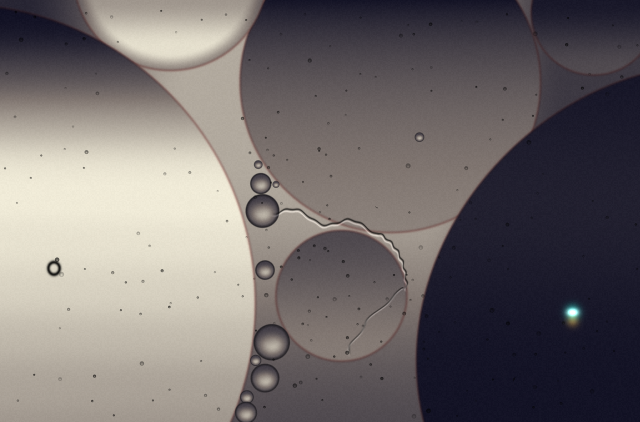
Reproduce this background procedurally as a Shadertoy shader.

```glsl
// Oil drops floating on water: large shaded discs, small bubbles, specks and a thin strand.
#define SOFT 0.0035
#define RIM_WIDTH 0.0035
#define RIM_STRENGTH 0.38
#define SPECK_CELL 0.062
#define SPECK_CHANCE 0.42
#define STRAND_WIDTH 0.0022
#define GRAIN 0.018

const vec3 INK = vec3(0.06, 0.06, 0.135);
const vec3 TAUPE = vec3(0.50, 0.46, 0.44);
const vec3 CREAM = vec3(0.94, 0.92, 0.845);
const vec3 RUST = vec3(0.42, 0.20, 0.20);
const vec2 LENS = vec2(0.809, 0.299);

// Small bubbles: centre and radius
const vec3 BUBBLES[11] = vec3[11](
    vec3(0.622, 0.500, 0.040), vec3(0.618, 0.565, 0.025), vec3(0.628, 0.360, 0.023),
    vec3(0.644, 0.189, 0.043), vec3(0.628, 0.104, 0.034), vec3(0.606, 0.146, 0.013),
    vec3(0.585, 0.059, 0.016), vec3(0.583, 0.022, 0.026), vec3(0.612, 0.610, 0.010),
    vec3(0.654, 0.563, 0.008), vec3(0.994, 0.675, 0.011));

vec3 tone(float v) {
    return mix(mix(INK, TAUPE, clamp(2.0 * v, 0.0, 1.0)), CREAM, clamp(2.0 * v - 1.0, 0.0, 1.0));
}

vec3 hash3(vec2 p) {
    vec3 q = fract(vec3(p.xyx) * vec3(0.1031, 0.1030, 0.0973));
    q += dot(q, q.yzx + 33.33);
    return fract((q.xxy + q.yzz) * q.zyx);
}

float line(float d, float w) { return exp(-d * d / (w * w)); }

// Lays a disc of brightness v over the colour, with a thin warm rim
void layDisc(inout vec3 col, float d, float v) {
    col = mix(col, tone(v), smoothstep(SOFT, -SOFT, d));
    col = mix(col, RUST * (0.3 + col), RIM_STRENGTH * line(d, RIM_WIDTH));
}

void layBubble(inout vec3 col, vec2 p, vec3 b) {
    vec2 h = (p - b.xy) / b.z;
    float r = length(h);
    float v = 0.22 + 0.48 * smoothstep(0.9, -0.5, h.y) * smoothstep(1.1, 0.2, r);
    v += 0.12 * line(length(h - vec2(0.15, -0.1)), 0.5);
    vec3 body = tone(v) * mix(1.0, 0.5, smoothstep(0.78, 1.0, r));
    col = mix(col, body, smoothstep(SOFT * 0.6, -SOFT * 0.6, (r - 1.0) * b.z));
}

// Intensity of the wavy strand: upper ripple, arc beside the lens, tail inside it
float strand(vec2 p) {
    float ripple = 0.5 - 0.19 * (p.x - 0.66) + 0.012 * cos(46.5 * (p.x - 0.70));
    ripple += 0.002 * sin(170.0 * p.x);
    float s = line((p.y - ripple) / 1.15, STRAND_WIDTH)
        * smoothstep(0.64, 0.67, p.x) * smoothstep(0.905, 0.89, p.x);
    vec2 q = p - LENS;
    float a = atan(q.y, q.x);
    float arc = 0.155 + 0.018 * smoothstep(0.0, 0.9, a) + 0.002 * sin(40.0 * a);
    s += line(length(q) - arc, STRAND_WIDTH) * smoothstep(0.08, 0.14, a) * smoothstep(1.08, 1.0, a);
    float t = clamp((p.y - 0.157) / 0.164, 0.0, 1.0);
    float tail = 0.827 + 0.134 * pow(t, 1.6) + 0.005 * sin(95.0 * p.y);
    s += 0.7 * line((p.x - tail) / 1.3, STRAND_WIDTH) * smoothstep(0.0, 0.1, t) * step(t, 0.99);
    return s;
}

// Scattered specks: dark ring with a bright core, one per cell at most
void laySpecks(inout vec3 col, vec2 p, float cell, float chance) {
    vec2 id = floor(p / cell);
    vec3 h = hash3(id + 17.0);
    vec3 k = hash3(id + 71.0);
    float radius = mix(0.0018, 0.0055, k.x * k.x * k.x);
    vec2 q = p - (id + 0.15 + 0.7 * h.xy) * cell;
    float show = step(h.z, chance) * (0.35 + 0.65 * k.y);
    float r = length(q);
    col *= 1.0 - 0.65 * show * smoothstep(radius + 0.002, radius - 0.001, r);
    col += 0.8 * col * show * line(length(q + vec2(0.0, 0.3 * radius)), 0.5 * radius);
}

void mainImage(out vec4 fragColor, in vec2 fragCoord) {
    vec2 p = fragCoord / iResolution.y;

    // Water between the drops
    float water = mix(0.28, 0.72, smoothstep(-0.05, 0.62, p.y));
    water *= 1.0 - 0.72 * smoothstep(1.0, 1.34, p.x);
    water *= mix(1.0, mix(0.15, 1.0, smoothstep(0.05, 0.45, p.x)), smoothstep(0.7, 0.85, p.y));
    vec3 col = tone(water);

    // Upper right and upper middle drops
    layDisc(col, length(p - vec2(1.407, 0.970)) - 0.148, 0.04 + 0.25 * smoothstep(1.0, 0.83, p.y));
    float upper = 0.02 + 0.60 * (1.0 - exp(-4.0 * max(1.0 - p.y, 0.0)));
    layDisc(col, length(p - vec2(0.925, 0.805)) - 0.356, upper);

    // Dark drop on the right, slightly flattened along its diagonal
    vec2 q = p - vec2(1.624, 0.209);
    float flatten = 0.066 * q.x * q.y / max(dot(q, q), 0.001);
    layDisc(col, length(q) - 0.634 - flatten, 0.015 + 0.065 * line(p.y - 0.52, 0.25));

    // Pale drop at the top
    float pale = length(p - vec2(0.404, 1.064)) - 0.231;
    layDisc(col, pale, mix(0.64, 0.95, smoothstep(1.0, 0.89, p.y)) * mix(0.6, 1.0, smoothstep(0.0, -0.04, pale)));

    // Great drop on the left, with faint level bands
    float great = smoothstep(0.98, 0.55, p.y) * mix(0.62, 1.0, smoothstep(-0.1, 0.55, p.y));
    great += 0.012 * sin(38.0 * p.y + 1.5 * p.x) * sin(17.0 * p.y - p.x);
    layDisc(col, length(p - vec2(-0.104, 0.281)) - 0.709, great);

    // Central lens and its neighbours
    layDisc(col, length(p - LENS) - 0.155, mix(0.28, 0.52, smoothstep(0.46, 0.16, p.y)));
    for (int i = 0; i < 11; i++) layBubble(col, p, BUBBLES[i]);

    // Strand in relief, then specks, denser around the lens
    col *= 1.0 - 0.65 * min(strand(p), 1.0);
    col += 0.22 * strand(p + vec2(0.002, 0.005));
    laySpecks(col, p, SPECK_CELL, SPECK_CHANCE);
    laySpecks(col, p + 3.7, 0.6 * SPECK_CELL, 0.4 * line(length(p - vec2(0.78, 0.35)), 0.28));

    // Ring on the left drop and bright glint on the dark one
    float ring = length((p - vec2(0.128, 0.364)) * vec2(1.1, 1.0));
    col *= 1.0 - 0.88 * line(ring - 0.0145, 0.0045);
    vec2 g = p - vec2(1.357, 0.260);
    col += vec3(0.40, 0.27, 0.06) * line(length(g + vec2(0.0, 0.020)), 0.014);
    col += vec3(0.05, 0.55, 0.45) * line(length(g), 0.017);
    col += line(length(g * vec2(0.8, 1.2)), 0.010);

    col += GRAIN * (hash3(floor(p * 338.0)).x - 0.5);
    fragColor = vec4(clamp(col, 0.0, 1.0), 1.0);
}
```
